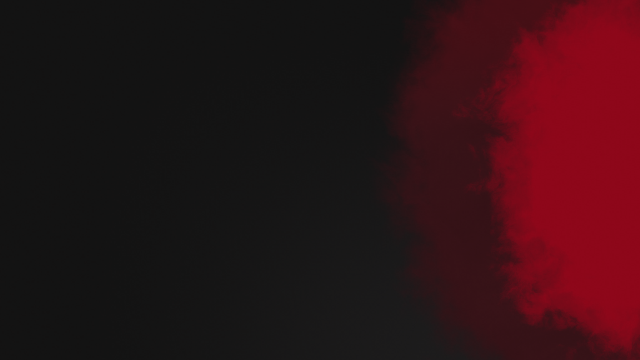
This background is drawn by a WebGL 1 fragment shader. Its source:

```glsl
precision highp float;

uniform vec2 u_resolution;

#define GLOW_CENTER vec2(1.852, 0.518)
#define CORE_RADIUS 0.500
#define HALO_RADIUS 0.765
#define EDGE_ROUGHNESS 0.17
#define CLOUD_SCALE 7.0
#define CHARCOAL vec3(0.075, 0.074, 0.074)
#define ASH vec3(0.112, 0.108, 0.110)
#define MAROON vec3(0.212, 0.072, 0.090)
#define WINE vec3(0.270, 0.058, 0.082)
#define CRIMSON vec3(0.555, 0.027, 0.100)

float hash(vec2 p) {
    return fract(sin(dot(p, vec2(127.1, 311.7))) * 43758.5453);
}

float valueNoise(vec2 p) {
    vec2 cell = floor(p);
    vec2 f = fract(p);
    f = f * f * (3.0 - 2.0 * f);
    float low = mix(hash(cell), hash(cell + vec2(1.0, 0.0)), f.x);
    float high = mix(hash(cell + vec2(0.0, 1.0)), hash(cell + vec2(1.0, 1.0)), f.x);
    return mix(low, high, f.y);
}

// Layered noise, roughly centred on zero
float fbm(vec2 p) {
    float sum = 0.0;
    float amplitude = 0.5;
    for (int i = 0; i < 6; i++) {
        sum += amplitude * (valueNoise(p) - 0.5);
        p = mat2(1.6, 1.2, -1.2, 1.6) * p + 3.7;
        amplitude *= 0.58;
    }
    return sum;
}

void main() {
    vec2 p = gl_FragCoord.xy / u_resolution.y;
    float dist = length(p - GLOW_CENTER);

    // Warped clouds fray both rims
    vec2 q = p * CLOUD_SCALE;
    vec2 warp = vec2(fbm(q + 11.3), fbm(q + 27.9));
    float cloud = fbm(q + 1.5 * warp);
    float wisps = fbm(q * 3.5 + 2.0 * warp + 5.1);
    float fray = EDGE_ROUGHNESS * (cloud + 0.6 * wisps);

    // Charcoal ground, paler toward the lower right
    float pale = smoothstep(0.2, 1.3, p.x) * (1.0 - smoothstep(0.0, 0.95, p.y));
    vec3 color = mix(CHARCOAL, ASH, pale);

    // Dim outer halo, redder toward the top
    float haloDepth = HALO_RADIUS - dist + 0.7 * fray;
    float halo = smoothstep(-0.07, 0.10, haloDepth);
    vec3 haloColor = mix(MAROON, WINE, smoothstep(0.55, 1.0, p.y));
    haloColor *= 1.0 + 0.12 * cloud;
    color = mix(color, haloColor, halo);

    // Bright core: a ragged rim, then a slow rise to full red
    float coreDepth = CORE_RADIUS - dist + fray;
    float rim = smoothstep(-0.055, 0.035, coreDepth);
    float rise = smoothstep(-0.02, 0.14, coreDepth);
    color = mix(color, CRIMSON, rim * mix(0.58, 1.0, rise));

    // Fine grain hides banding
    color += (hash(floor(p * 288.0)) - 0.5) * 0.004;
    gl_FragColor = vec4(color, 1.0);
}
```
